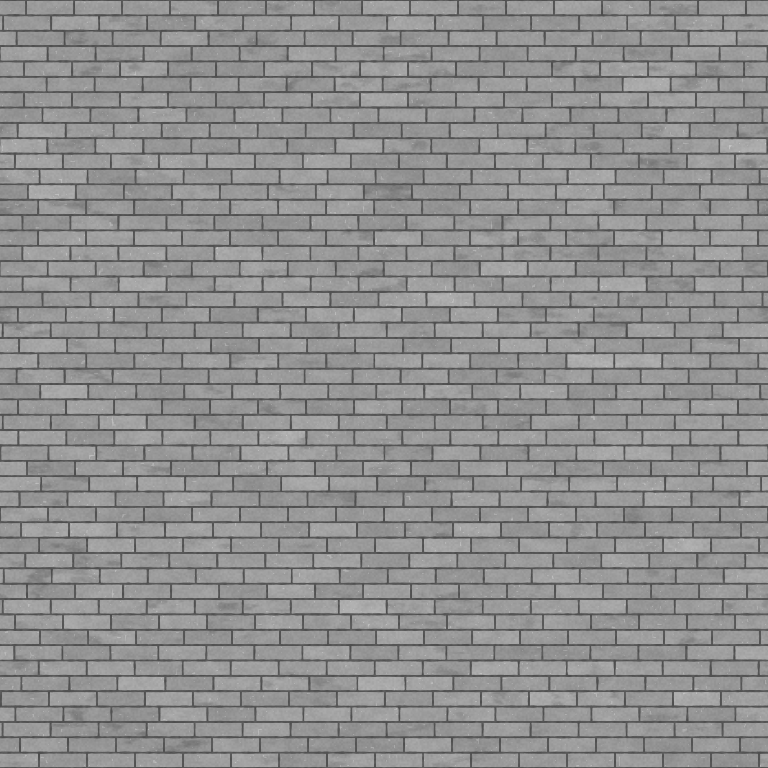
This texture is drawn by a WebGL 1 fragment shader. Its source:

```glsl
precision highp float;
// Grey brick wall in running bond: 50 courses of 16 bricks with thin dark joints.
// Each course slides by half a brick plus a random jitter; each brick has its own tone,
// and wrapping noise adds rough edges, stains, grain and pale specks.

uniform vec2 u_resolution;

const vec2 BRICKS = vec2(16.0, 50.0);      // repeats across and up
const float COURSE_START = 0.93;           // joint position of even courses, in bricks
const float COURSE_JITTER = 0.30;          // random slide of a course, in bricks
const float JOINT_HALF = 0.00128;          // half the joint width, in canvas units
const float CORNER_RADIUS = 0.0008;
const float EDGE_WOBBLE = 0.0009;
const float EDGE_SOFTNESS = 0.0005;
const float BRICK_TONE = 0.608;
const float TONE_SPREAD = 0.065;
const float PALE_SHARE = 0.07;             // share of noticeably paler bricks
const float PALE_LIFT = 0.035;
const float MORTAR_TONE = 0.335;
const float MORTAR_SPREAD = 0.07;
const float CLOUD_STRENGTH = 0.07;
const float STAIN_STRENGTH = 0.09;
const float GRAIN_STRENGTH = 0.045;
const float SPECK_STRENGTH = 0.09;

float hash(vec2 p) {
  vec3 q = fract(p.xyx * vec3(0.1031, 0.1030, 0.0973));
  q += dot(q, q.yzx + 33.33);
  return fract((q.x + q.y) * q.z);
}

// Value noise over a whole number of cells, so that it wraps at the canvas edges
float noise(vec2 uv, vec2 cells, float seed) {
  vec2 p = uv * cells;
  vec2 i = floor(p);
  vec2 f = fract(p);
  f = f * f * (3.0 - 2.0 * f);
  vec2 a = mod(i, cells) + seed;
  vec2 b = mod(i + 1.0, cells) + seed;
  return mix(mix(hash(a), hash(vec2(b.x, a.y)), f.x),
             mix(hash(vec2(a.x, b.y)), hash(b), f.x), f.y);
}

float fbm(vec2 uv, vec2 cells, float seed) {
  float sum = 0.0;
  float weight = 0.5;
  for (int i = 0; i < 4; i++) {
    sum += weight * noise(uv, cells, seed);
    cells *= 2.0;
    seed += 17.0;
    weight *= 0.5;
  }
  return sum / 0.9375;
}

// Signed distance to the brick outline in canvas units, negative inside
float brickDistance(vec2 local) {
  vec2 halfSize = 0.5 / BRICKS - JOINT_HALF - CORNER_RADIUS;
  vec2 q = abs(local - 0.5) / BRICKS - halfSize;
  return length(max(q, 0.0)) + min(max(q.x, q.y), 0.0) - CORNER_RADIUS;
}

float brickTone(vec2 uv, vec2 id) {
  float tone = BRICK_TONE + TONE_SPREAD * (hash(id + 7.0) - 0.5);
  tone += PALE_LIFT * step(1.0 - PALE_SHARE, hash(id + 131.0));

  // Soft clouds, and dark stains that favour some bricks
  tone += CLOUD_STRENGTH * (fbm(uv, vec2(48.0, 80.0), 11.0) - 0.5);
  float stain = smoothstep(0.50, 0.80, fbm(uv, vec2(40.0, 90.0), 53.0));
  tone -= STAIN_STRENGTH * stain * smoothstep(0.3, 1.0, hash(id + 211.0));

  // Fine grain and scattered pale specks
  tone += GRAIN_STRENGTH * (noise(uv, vec2(420.0), 97.0) - 0.5);
  tone += SPECK_STRENGTH * smoothstep(0.90, 0.98, noise(uv, vec2(300.0), 151.0));
  return tone;
}

void main() {
  vec2 uv = gl_FragCoord.xy / u_resolution;
  float pixel = 1.0 / min(u_resolution.x, u_resolution.y);

  // Running bond layout
  vec2 grid = uv * BRICKS;
  float course = mod(floor(grid.y), BRICKS.y);
  float jitter = COURSE_JITTER * (hash(vec2(course, 5.0)) - 0.5);
  grid.x -= COURSE_START + 0.5 * mod(course, 2.0) + jitter;
  vec2 id = mod(floor(grid), BRICKS);

  // Rough brick outline
  float wobble = EDGE_WOBBLE * (fbm(uv, vec2(150.0), 29.0) - 0.5);
  float d = brickDistance(fract(grid)) + wobble;
  float soft = max(EDGE_SOFTNESS, 0.5 * pixel);
  float joint = smoothstep(-soft, soft, d);

  float mortar = MORTAR_TONE + MORTAR_SPREAD * (noise(uv, vec2(256.0), 71.0) - 0.5);
  gl_FragColor = vec4(vec3(mix(brickTone(uv, id), mortar, joint)), 1.0);
}
```
